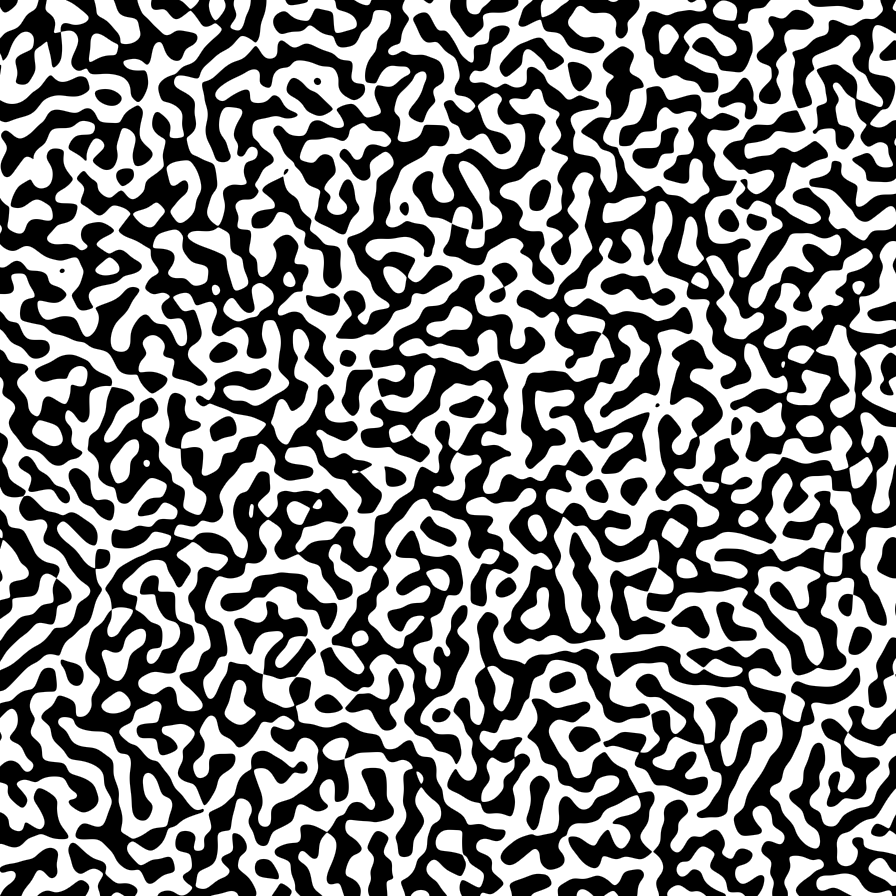
A Shadertoy shader for this pattern:

```glsl
// Black and white labyrinth: the sign of isotropic band-limited wavelet noise.

const float WAVES_PER_CANVAS = 28.5;   // stripe pairs across the canvas height
const float ENVELOPE_FALLOFF = 2.0;    // larger is more disordered
const int WAVELETS_PER_CELL = 2;
const int REACH = 2;                   // neighbour cells searched each way
const float THRESHOLD = 0.0;           // shifts the share of white
const float EDGE_PIXELS = 1.1;         // width of the smoothed edge
const vec3 DARK = vec3(0.0);
const vec3 LIGHT = vec3(1.0);
const float TAU = 6.2831853;

float hash(vec2 p) {
    return fract(sin(dot(p, vec2(127.1, 311.7))) * 43758.5453);
}

// Adds one wavelet; returns its value in x and its gradient in yz.
vec3 wavelet(vec2 offset, float angle, float phase) {
    vec2 waveVector = TAU * vec2(cos(angle), sin(angle));
    float envelope = exp(-ENVELOPE_FALLOFF * dot(offset, offset));
    float theta = dot(waveVector, offset) + phase;
    float value = envelope * cos(theta);
    vec2 slope = -2.0 * ENVELOPE_FALLOFF * offset * value
               - envelope * sin(theta) * waveVector;
    return vec3(value, slope);
}

// Sum of randomly placed and turned wavelets around p.
vec3 waveletNoise(vec2 p) {
    vec2 home = floor(p);
    vec3 total = vec3(0.0);
    for (int y = -REACH; y <= REACH; y++) {
        for (int x = -REACH; x <= REACH; x++) {
            vec2 cell = home + vec2(x, y);
            for (int i = 0; i < WAVELETS_PER_CELL; i++) {
                vec2 seed = cell + 71.3 * float(i);
                vec2 centre = cell + vec2(hash(seed + 3.1), hash(seed + 17.7));
                float angle = TAU * hash(seed + 41.9);
                float phase = TAU * hash(seed + 59.3);
                total += wavelet(p - centre, angle, phase);
            }
        }
    }
    return total;
}

void mainImage(out vec4 fragColor, in vec2 fragCoord) {
    float pixelsPerWave = iResolution.y / WAVES_PER_CANVAS;
    vec3 noise = waveletNoise(fragCoord / pixelsPerWave);

    // Approximate distance to the contour, in pixels, for an even edge
    float edgeDistance = (noise.x - THRESHOLD) / max(length(noise.yz), 1e-4);
    float light = clamp(0.5 + edgeDistance * pixelsPerWave / EDGE_PIXELS, 0.0, 1.0);

    fragColor = vec4(mix(DARK, LIGHT, light), 1.0);
}
```
